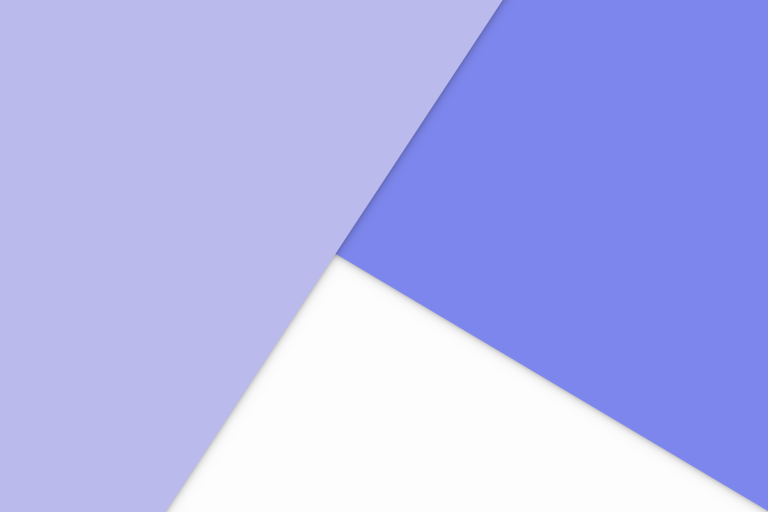
Give the GLSL for this background, as a Shadertoy shader.

```glsl
// Positions are in canvas heights, origin at the lower left
const float ASPECT = 1.5;
const vec2 FOLD_BOTTOM = vec2(0.323, 0.0);
const vec2 FOLD_TOP = vec2(0.982, 1.0);
const vec2 SLOPE_LEFT = vec2(0.656, 0.504);
const vec2 SLOPE_RIGHT = vec2(1.5, 0.002);

const vec3 LAVENDER = vec3(0.729, 0.729, 0.925);
const vec3 BLUE = vec3(0.490, 0.527, 0.929);
const vec3 WHITE = vec3(0.992);

const float FOLD_SHADOW = 0.24;
const float SLOPE_SHADOW = 0.24;
const float SHADOW_WIDTH = 0.0065;
const float EDGE_SOFTNESS = 0.0012;

// Signed distance to the line a-b, positive on its left side
float lineDistance(vec2 p, vec2 a, vec2 b) {
    vec2 along = normalize(b - a);
    return dot(p - a, vec2(-along.y, along.x));
}

// Brightness beside a raised sheet whose edge lies at distance zero
float shade(float dist, float strength) {
    return 1.0 - strength * exp(-max(dist, 0.0) / SHADOW_WIDTH);
}

void mainImage(out vec4 fragColor, in vec2 fragCoord) {
    vec2 p = fragCoord / iResolution.xy * vec2(ASPECT, 1.0);
    float blur = max(EDGE_SOFTNESS, 0.75 / iResolution.y);

    float fold = lineDistance(p, FOLD_BOTTOM, FOLD_TOP);
    float slope = lineDistance(p, SLOPE_LEFT, SLOPE_RIGHT);

    // White base, shaded below the blue sheet
    vec3 color = WHITE * shade(-slope, SLOPE_SHADOW);

    // Blue sheet above the slope
    color = mix(color, BLUE, smoothstep(-blur, blur, slope));

    // Lavender sheet on top, with its shadow on both others
    color *= shade(-fold, FOLD_SHADOW);
    color = mix(color, LAVENDER, smoothstep(-blur, blur, fold));

    fragColor = vec4(color, 1.0);
}
```
